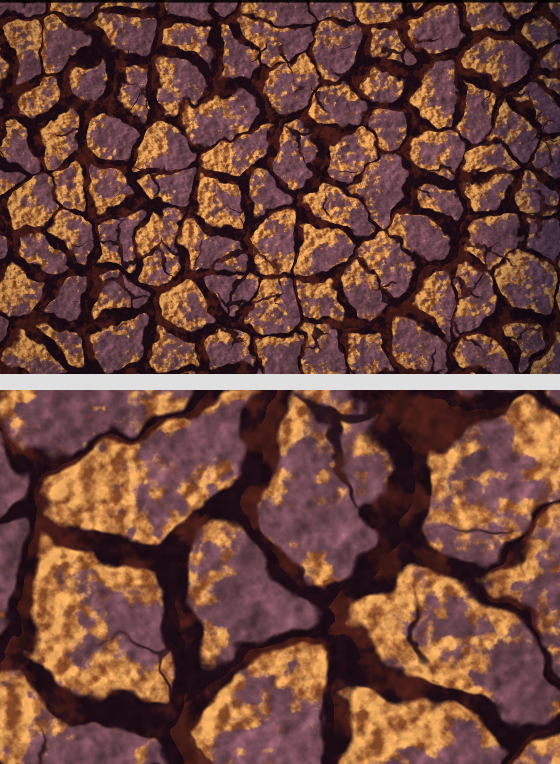
Top, the full canvas; bottom, a detail of the centre.
This texture is drawn by a WebGL 2 fragment shader. Its source:

```glsl
#version 300 es
precision highp float;
// Sun-baked mud: warped Voronoi plates parted by dark cracks of uneven width,
// with tapering hairline splits. Layered noise scatters crumbly golden light
// over the plate rims, mostly on the side that faces a low sun.
uniform vec2 u_resolution;
out vec4 fragColor;

const float PLATES_PER_HEIGHT = 7.4;
const vec2 SUN = vec2(-0.93, 0.37);
const vec3 SHADOW = vec3(0.105, 0.042, 0.072);
const vec3 CRACK_FLOOR = vec3(0.25, 0.10, 0.085);
const vec3 MAUVE = vec3(0.415, 0.268, 0.305);
const vec3 OCHRE = vec3(0.49, 0.265, 0.14);
const vec3 GOLD = vec3(0.90, 0.64, 0.36);

struct Plate { float edge; vec2 offset; float seed; };

// Integer hash of a lattice point, two values in 0..1
vec2 hash2(vec2 cell) {
  uvec2 v = uvec2(ivec2(cell) + 4096) * 1664525u + 1013904223u;
  v.x += v.y * 1664525u;
  v.y += v.x * 1664525u;
  v ^= v >> 16u;
  v.x += v.y * 1664525u;
  v.y += v.x * 1664525u;
  v ^= v >> 16u;
  return vec2(v & 65535u) / 65535.0;
}

float noise(vec2 p) {
  vec2 i = floor(p), f = fract(p);
  f = f * f * (3.0 - 2.0 * f);
  float low = mix(hash2(i).x, hash2(i + vec2(1, 0)).x, f.x);
  float high = mix(hash2(i + vec2(0, 1)).x, hash2(i + vec2(1, 1)).x, f.x);
  return mix(low, high, f.y);
}

float fbm(vec2 p) {
  float sum = 0.0, gain = 0.5;
  for (int i = 0; i < 4; i++) {
    sum += gain * noise(p);
    p = mat2(1.6, 1.2, -1.2, 1.6) * p + 7.3;
    gain *= 0.5;
  }
  return sum / 0.9375;
}

float smoothMin(float a, float b, float k) {
  float h = max(k - abs(a - b), 0.0) / k;
  return min(a, b) - h * h * k * 0.25;
}

vec2 site(vec2 cell) { return cell + 0.5 + 0.86 * (hash2(cell) - 0.5); }

// Nearest site, then the rounded distance to the borders of its cell
Plate plateAt(vec2 p) {
  vec2 base = floor(p), home = base;
  float nearest = 1e3;
  for (int y = -1; y <= 1; y++)
  for (int x = -1; x <= 1; x++) {
    vec2 cell = base + vec2(x, y);
    float d = distance(p, site(cell));
    if (d < nearest) { nearest = d; home = cell; }
  }
  vec2 centre = site(home);
  float edge = 1.0;
  for (int y = -2; y <= 2; y++)
  for (int x = -2; x <= 2; x++) {
    if (x == 0 && y == 0) continue;
    vec2 other = site(home + vec2(x, y));
    float d = dot(0.5 * (centre + other) - p, normalize(other - centre));
    edge = smoothMin(edge, d, 0.08);
  }
  return Plate(edge, p - centre, hash2(home + 71.0).y);
}

vec2 warp(vec2 p, float scale, float amount) {
  return p + amount * (vec2(fbm(p * scale), fbm(p * scale + 31.7)) - 0.5);
}

// Coverage of hairline splits that fade out where the mask is low
float hairlines(vec2 p, float soft) {
  float width = 0.16 * (noise(p * 1.3 + 50.0) - 0.52);
  float edge = plateAt(warp(p * 1.25 + 19.0, 2.5, 0.5)).edge;
  return (1.0 - smoothstep(-soft, soft, edge - width)) * smoothstep(0.0, 0.02, width);
}

// Lit surface of a plate; depth is the distance in from its rim
vec3 plateColour(vec2 p, Plate plate, float depth) {
  float lean = dot(plate.offset, SUN);
  float rim = 1.0 - smoothstep(0.0, 0.22, depth);
  float patches = 1.5 * (fbm(p * 2.2 + plate.seed * 9.0) - 0.5);
  float crumbs = 1.0 * (fbm(p * 11.0) - 0.5);
  float lit = patches + crumbs + 0.55 * lean + 0.24 * rim + 0.3 * (plate.seed - 0.5) - 0.07;
  float relief = fbm(p * 10.0) - fbm(p * 10.0 + SUN * 0.55);
  vec3 clay = MAUVE * (0.72 + 0.56 * fbm(p * 5.0 + 13.0)) * (1.0 + 0.7 * relief);
  vec3 crust = mix(OCHRE, GOLD, clamp(0.42 + 2.6 * relief + 0.5 * lit, 0.0, 1.0));
  return mix(clay, crust, smoothstep(-0.02, 0.24, lit));
}

void main() {
  vec2 uv = gl_FragCoord.xy / u_resolution;
  vec2 p = gl_FragCoord.xy / u_resolution.y * PLATES_PER_HEIGHT;
  float soft = max(0.022, PLATES_PER_HEIGHT / u_resolution.y);

  // Plates and the cracks between them
  Plate plate = plateAt(warp(p, 1.5, 0.62));
  float width = mix(0.04, 0.135, smoothstep(0.2, 0.75, noise(p * 1.1 + 5.0)));
  width += 0.09 * (fbm(p * 6.0 + 3.0) - 0.5);
  float depth = plate.edge - width;
  float surface = smoothstep(-soft, soft, depth) * (1.0 - 0.88 * hairlines(p, soft));

  // Rough crack floor, warmer where the sun reaches it
  float warmth = fbm(p * 5.0 + 40.0) + 0.25 * dot(plate.offset, SUN);
  vec3 crack = mix(SHADOW, CRACK_FLOOR, smoothstep(0.44, 0.66, warmth));
  crack *= 0.8 + 0.4 * noise(p * 18.0);
  vec3 colour = mix(crack, plateColour(p, plate, depth), surface);

  // Fine grain, cool dim right side, soft corners and a dark top margin
  colour *= 0.91 + 0.18 * noise(p * 30.0);
  colour *= mix(vec3(1.0), vec3(0.68, 0.72, 0.86), smoothstep(0.82, 1.02, uv.x));
  colour *= 1.06 - 0.5 * dot(uv - 0.5, uv - 0.5);
  colour *= 1.0 - 0.85 * smoothstep(0.990, 0.996, uv.y);
  fragColor = vec4(colour, 1.0);
}
```
